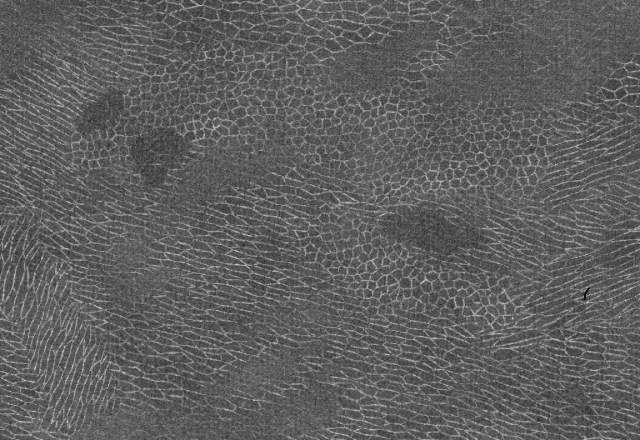
Write a Shadertoy shader that draws this texture.

```glsl
// Grey micrograph of plant tissue: patches of round and stretched cells under film grain.

const float GRAIN_DENSITY = 352.0; // grains per canvas height
const float CELL_TONE = 0.322;
const float WALL_GAIN = 0.205;
const float HALO_GAIN = 0.045;

float hash(vec2 p) {
    return fract(sin(dot(p, vec2(127.1, 311.7))) * 43758.55);
}

vec2 hash2(vec2 p) {
    return vec2(hash(p), hash(p + vec2(37.3, 17.9)));
}

float valueNoise(vec2 p) {
    vec2 i = floor(p), f = fract(p);
    f = f * f * (3.0 - 2.0 * f);
    float low = mix(hash(i), hash(i + vec2(1, 0)), f.x);
    float high = mix(hash(i + vec2(0, 1)), hash(i + vec2(1, 1)), f.x);
    return mix(low, high, f.y);
}

float fbm(vec2 p) {
    float sum = 0.0, gain = 0.5;
    for (int i = 0; i < 4; i++) {
        sum += gain * valueNoise(p);
        p = p * 2.03 + 11.7;
        gain *= 0.5;
    }
    return sum / 0.9375;
}

// Coordinates along and across a direction given in degrees
vec2 alongAxis(vec2 p, float degrees) {
    float a = radians(degrees);
    vec2 axis = vec2(cos(a), sin(a));
    return vec2(dot(p, axis), dot(p, vec2(-axis.y, axis.x)));
}

// Soft capsule mask from a to b
float patchMask(vec2 p, vec2 a, vec2 b, float radius) {
    vec2 ab = b - a;
    float t = clamp(dot(p - a, ab) / dot(ab, ab), 0.0, 1.0);
    return 1.0 - smoothstep(0.75 * radius, 1.2 * radius, length(p - a - t * ab));
}

// Voronoi tissue: brightness of the walls plus a slight tone per cell
float tissue(vec2 p, float degrees, vec2 density, float jitter) {
    vec2 q = alongAxis(p, degrees) * density;
    vec2 base = floor(q);
    vec2 nearest = vec2(9.0), second = vec2(9.0), id = base;
    for (int y = -1; y <= 1; y++) {
        for (int x = -1; x <= 1; x++) {
            vec2 cell = base + vec2(x, y);
            float stagger = 0.5 * mod(cell.y, 2.0) - 0.25;
            vec2 site = cell + 0.5 + jitter * (hash2(cell) - 0.5);
            vec2 r = site + vec2(stagger, 0.0) - q;
            if (dot(r, r) < dot(nearest, nearest)) {
                second = nearest;
                nearest = r;
                id = cell;
            } else if (dot(r, r) < dot(second, second)) {
                second = r;
            }
        }
    }
    // Undo the stretch so that walls keep an even thickness
    vec2 normal = normalize(second - nearest);
    vec2 slope = normal * density;
    float edge = dot(0.5 * (nearest + second), normal) / length(slope);
    float aligned = abs(slope.y) / length(slope);
    float strength = mix(1.0, aligned, 1.0 - density.x / density.y);
    float wall = 1.0 - smoothstep(0.0004, 0.0029, edge);
    float halo = 1.0 - smoothstep(0.001, 0.006, edge);
    return strength * (WALL_GAIN * wall + HALO_GAIN * halo) + 0.03 * (hash(id + 5.0) - 0.5);
}

void mainImage(out vec4 fragColor, in vec2 fragCoord) {
    vec2 uv = fragCoord / iResolution.y;

    // Gentle bending of the cell rows and ragged patch borders
    vec2 bend = vec2(fbm(uv * 4.0), fbm(uv * 4.0 + 31.0)) - 0.5;
    vec2 p = uv + 0.05 * bend;
    vec2 m = uv + 0.16 * (vec2(fbm(uv * 9.0 + 7.0), fbm(uv * 9.0 + 53.0)) - 0.5);

    // Patches of differing cell shape and direction
    float lens = tissue(p, -15.0, vec2(21.0, 64.0), 0.85);
    float coarse = tissue(p, -5.0, vec2(29.0, 50.0), 0.85);
    float fibreDown = tissue(p, -26.0, vec2(13.0, 72.0), 0.85);
    float fibreUp = tissue(p, 19.0, vec2(12.0, 66.0), 0.85);
    float steep = tissue(p, 68.0, vec2(16.0, 72.0), 0.85);
    float rounded = tissue(p, 8.0, vec2(46.0, 49.0), 0.68);

    float detail = lens;
    detail = mix(detail, coarse, patchMask(m, vec2(0.5, 0.96), vec2(1.45, 0.9), 0.15));
    detail = mix(detail, fibreDown, patchMask(m, vec2(0.0, 0.95), vec2(0.08, 0.72), 0.17));
    detail = mix(detail, fibreUp, patchMask(m, vec2(1.18, 0.27), vec2(1.45, 0.4), 0.10));
    detail = mix(detail, fibreUp, patchMask(m, vec2(1.3, 0.6), vec2(1.45, 0.67), 0.08));
    detail = mix(detail, steep, patchMask(m, vec2(0.06, 0.43), vec2(0.17, 0.08), 0.09));
    float roundMask = patchMask(m, vec2(0.22, 0.69), vec2(0.54, 0.77), 0.09);
    roundMask = max(roundMask, patchMask(m, vec2(0.54, 0.76), vec2(1.13, 0.65), 0.115));
    roundMask = max(roundMask, patchMask(m, vec2(0.77, 0.46), vec2(0.87, 0.4), 0.075));
    roundMask = max(roundMask, patchMask(m, vec2(0.9, 0.38), vec2(1.15, 0.33), 0.045));
    detail = mix(detail, rounded, roundMask);

    // Walls fade in blurred smudges and break into speckles
    float smudge = smoothstep(0.52, 0.68, fbm(alongAxis(uv, 24.0) * vec2(4.5, 9.0) + 3.0));
    smudge *= 1.0 - 0.6 * roundMask;
    float darkSpot = patchMask(m, vec2(0.93, 0.49), vec2(1.05, 0.46), 0.05);
    darkSpot = max(darkSpot, patchMask(m, vec2(0.17, 0.72), vec2(0.24, 0.77), 0.035));
    darkSpot = max(darkSpot, patchMask(m, vec2(0.35, 0.64), vec2(0.41, 0.66), 0.035));
    float speckle = valueNoise(uv * 170.0);
    float clarity = (0.45 + 0.75 * fbm(uv * 13.0 + 19.0)) * (0.5 + speckle);
    clarity *= 1.0 - 0.8 * max(smudge, darkSpot);

    // Fine grain, with lattice points at the grain centres
    vec2 g = uv * GRAIN_DENSITY - 0.5;
    float grain = valueNoise(g) + valueNoise(g + 411.0) - 1.0;

    float shade = CELL_TONE + detail * clarity + 0.025 * smudge - 0.03 * darkSpot;
    shade += 0.10 * (fbm(uv * 7.0 + 71.0) - 0.5);
    shade += grain * (0.115 + 0.25 * max(detail, 0.0)) + 0.05 * (speckle - 0.5);

    // One small dark pore
    shade *= 1.0 - 0.85 * patchMask(m, vec2(1.365, 0.312), vec2(1.37, 0.318), 0.006);
    fragColor = vec4(vec3(clamp(shade, 0.0, 1.0)), 1.0);
}
```
